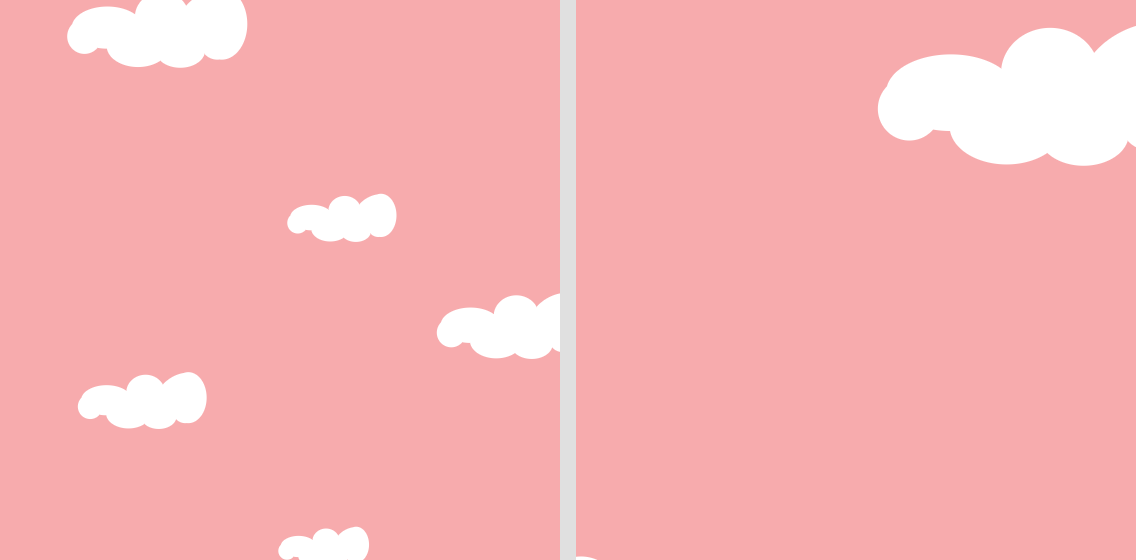
Left, the full canvas; right, a detail of the centre.
Give the GLSL for this pattern, as a three.js fragment shader.

```glsl
// Scattered flat white clouds of one puffy shape, in five sizes, on a pink sky.
#define SKY_COLOR vec3(0.969, 0.671, 0.678)
#define CLOUD_COLOR vec3(1.0)
#define CLOUD_COUNT 5
#define LOBE_COUNT 8
#define SHOULDER_TILT 0.505
#define EDGE_SOFTNESS 1.0

varying vec2 vUv;

// Approximate signed distance to an ellipse centred on the origin.
float ellipseDistance(vec2 p, vec2 radii) {
  float level = length(p / radii);
  float slope = length(p / (radii * radii));
  return (level - 1.0) * (level + 1e-6) / (slope + 1e-6);
}

vec2 rotate(vec2 p, float angle) {
  float c = cos(angle), s = sin(angle);
  return vec2(c * p.x + s * p.y, c * p.y - s * p.x);
}

// Cloud one unit wide, with its left end and lowest point on the axes.
float cloudDistance(vec2 p) {
  // Each lobe: centre, radii.
  vec4 lobes[LOBE_COUNT] = vec4[LOBE_COUNT](
    vec4(0.223, 0.223, 0.198, 0.117), // left crown
    vec4(0.096, 0.174, 0.096, 0.097), // left tip
    vec4(0.526, 0.283, 0.150, 0.138), // middle crown
    vec4(0.858, 0.243, 0.142, 0.198), // right end
    vec4(0.834, 0.142, 0.097, 0.097), // right foot
    vec4(0.393, 0.121, 0.174, 0.117), // left belly
    vec4(0.628, 0.097, 0.138, 0.097), // right belly
    vec4(0.660, 0.206, 0.100, 0.100)  // core
  );

  // Sloping shoulder that leads up to the right end.
  vec2 shoulder = rotate(p - vec2(0.777, 0.326), SHOULDER_TILT);
  float d = ellipseDistance(shoulder, vec2(0.162, 0.089));

  for (int i = 0; i < LOBE_COUNT; i++) {
    d = min(d, ellipseDistance(p - lobes[i].xy, lobes[i].zw));
  }
  return d;
}

void main() {
  // Each cloud: left, bottom, width.
  vec3 clouds[CLOUD_COUNT] = vec3[CLOUD_COUNT](
    vec3(0.120, 0.879, 0.3216),
    vec3(0.513, 0.568, 0.195),
    vec3(0.780, 0.359, 0.270),
    vec3(0.139, 0.234, 0.230),
    vec3(0.497, -0.012, 0.162)
  );

  float d = 1.0;
  for (int i = 0; i < CLOUD_COUNT; i++) {
    float size = clouds[i].z;
    d = min(d, size * cloudDistance((vUv - clouds[i].xy) / size));
  }

  // Antialiased fill.
  float edge = EDGE_SOFTNESS * fwidth(vUv.x);
  float cover = clamp(0.5 - d / edge, 0.0, 1.0);
  gl_FragColor = vec4(mix(SKY_COLOR, CLOUD_COLOR, cover), 1.0);
}
```
